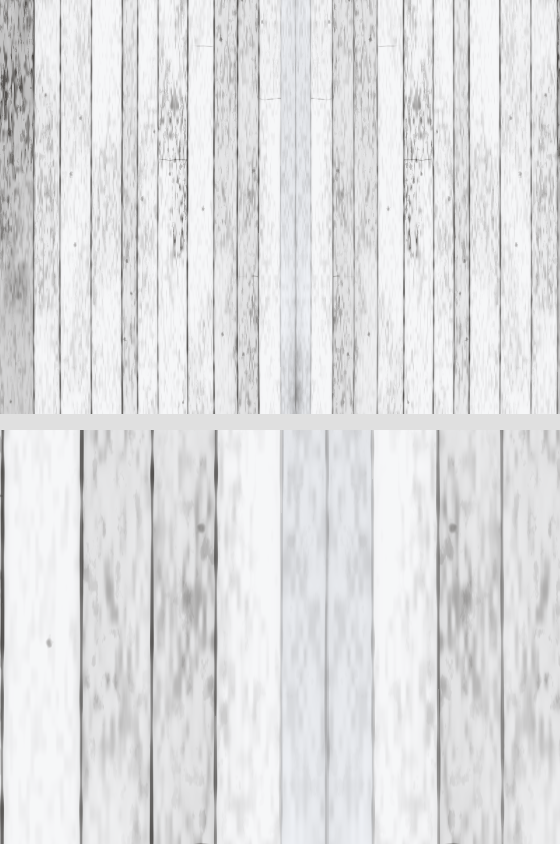
Top, the full canvas; bottom, a detail of the centre.
This texture is drawn by a Shadertoy shader. Its source:

```glsl
// Whitewashed vertical planks, mirrored about a seam right of centre, with grain, wear and knots.

const int BOARDS = 12;
const float MIRROR_X = 0.528;
const vec3 PAINT = vec3(0.965, 0.967, 0.973);
const vec3 BARE_WOOD = vec3(0.34, 0.33, 0.32);
const vec3 SEAM_COLOR = vec3(0.25, 0.24, 0.23);

// Distance of each board's outer edge from the mirror seam
const float EDGE[BOARDS] = float[](0.027, 0.066, 0.104, 0.146, 0.193, 0.246,
                                   0.2825, 0.310, 0.365, 0.4205, 0.4675, 0.560);
// Overall greyness and amount of worn grain on each board
const float GREY[BOARDS] = float[](0.065, 0.005, 0.13, 0.10, 0.035, 0.04,
                                   0.015, 0.11, 0.025, 0.015, 0.055, 0.27);
const float WEAR[BOARDS] = float[](0.10, 0.16, 0.42, 0.32, 0.24, 0.44,
                                   0.20, 0.38, 0.22, 0.16, 0.30, 0.62);

float hash(vec2 p) {
    vec3 q = fract(p.xyx * 0.1031);
    q += dot(q, q.yzx + 33.33);
    return fract((q.x + q.y) * q.z);
}

float noise(vec2 p) {
    vec2 cell = floor(p), f = fract(p);
    f = f * f * (3.0 - 2.0 * f);
    float low = mix(hash(cell), hash(cell + vec2(1, 0)), f.x);
    float high = mix(hash(cell + vec2(0, 1)), hash(cell + vec2(1, 1)), f.x);
    return mix(low, high, f.y);
}

float fbm(vec2 p) {
    float sum = 0.0, amp = 0.5;
    for (int i = 0; i < 4; i++) {
        sum += amp * noise(p);
        p = p * 2.03 + 17.7;
        amp *= 0.5;
    }
    return sum / 0.9375;
}

// Soft bump of 1 at the centre, falling off over the given width
float bump(float x, float center, float width) {
    float t = (x - center) / width;
    return exp(-t * t);
}

// Smooth-edged line of the given half width
float line(float dist, float halfWidth, float pixel) {
    return 1.0 - smoothstep(halfWidth - 0.5 * pixel, halfWidth + pixel, abs(dist));
}

// Darkness of fine fibres, small flakes and soft blotches
float grain(vec2 p, float wear) {
    float streak = fbm(p * vec2(170.0, 20.0));
    float fibre = noise(p * vec2(400.0, 75.0));
    float patches = smoothstep(0.28, 0.72, fbm(p * vec2(20.0, 5.0) + 40.0));
    float worn = smoothstep(0.40, 0.85, 0.55 * streak + 0.45 * fibre);
    float flakes = smoothstep(0.58, 0.76, fbm(p * vec2(230.0, 75.0) + 9.0));
    return wear * (worn * (0.15 + 0.75 * patches) + 0.40 * flakes * patches)
         + 0.06 * (fibre - 0.5) + 0.07 * (patches - 0.5);
}

// Tiny knots and faint cross cracks scattered over one board
float blemishes(vec2 p, float left, float right, float seed, float pixel) {
    float dark = 0.0;
    for (int i = 0; i < 3; i++) {
        vec2 key = vec2(seed, float(i) * 5.3 + 2.0);
        vec2 spot = vec2(mix(left, right, 0.15 + 0.7 * hash(key)), 0.75 * hash(key + 11.0));
        float radius = mix(0.001, 0.0028, hash(key + 23.0));
        float ragged = 0.7 + 0.6 * noise(p * 450.0);
        float knot = length((p - spot) * vec2(1.0, 0.6)) * ragged;
        dark += 0.4 * step(0.5, hash(key + 31.0)) * (1.0 - smoothstep(0.2 * radius, radius + pixel, knot));
        float bend = 0.0025 * (noise(vec2(p.x * 120.0, seed)) - 0.5);
        float crack = line(p.y - 0.75 * hash(key + 47.0) - bend, 0.0005, pixel);
        dark += 0.3 * step(0.8, hash(key + 59.0)) * crack * smoothstep(0.3, 0.8, noise(p * 110.0));
    }
    return dark;
}

void mainImage(out vec4 fragColor, in vec2 fragCoord) {
    vec2 p = fragCoord / iResolution.x;
    float pixel = 1.0 / iResolution.x;
    float side = step(MIRROR_X, p.x);
    float wobble = 0.0016 * (noise(vec2(p.y * 7.0, 3.0)) - 0.5);
    vec2 m = vec2(abs(p.x - MIRROR_X) + wobble, p.y);

    // Find the board and its edges
    int board = 0;
    for (int i = 0; i < BOARDS - 1; i++) board += int(step(EDGE[i], m.x));
    float left = board > 0 ? EDGE[max(board - 1, 0)] : 0.0;
    float right = EDGE[board];
    float id = float(board);

    // Paint, grain and locally heavier wear
    float wear = WEAR[board];
    if (board == 5) wear += 0.40 * bump(p.y, 0.40, 0.14) + 0.15 * bump(p.y, 0.08, 0.08);
    float dark = GREY[board];
    if (board == 11) {
        float bare = bump(p.y, 0.30, 0.09) + 0.4 * bump(p.y, 0.66, 0.10);
        wear += 0.35 * bare;
        dark += 0.32 * bare * smoothstep(0.3, 0.7, fbm(m * vec2(45.0, 14.0)));
    }
    dark += grain(m + vec2(id * 3.17, id * 1.73), wear);
    dark += blemishes(m, left, right, id * 7.0 + 1.0, pixel);
    dark += 0.6 * bump(m.x, 0.0, 0.009) * smoothstep(0.17, 0.05, p.y) * fbm(p * vec2(90.0, 25.0));
    vec3 color = mix(PAINT, BARE_WOOD, clamp(dark, 0.0, 1.0));
    color *= mix(vec3(1.0), vec3(0.985, 0.993, 1.005), step(id, 0.5));

    // Seams with uneven width and depth, and soft shade beside them
    float nearest = min(m.x - left, right - m.x);
    float seamId = m.x - left < right - m.x ? id : id + 1.0;
    float depth = mix(0.55, 0.95, hash(vec2(seamId, side + 4.0))) * (seamId < 1.5 ? 0.4 : 1.0);
    float ragged = noise(vec2(p.y * 60.0, seamId * 9.0 + side));
    color = mix(color, SEAM_COLOR, depth * (0.45 + 0.5 * ragged) * line(nearest, 0.0004 + 0.0006 * ragged, pixel));
    color *= 1.0 - 0.07 * depth * bump(nearest, 0.0, 0.003);

    fragColor = vec4(color, 1.0);
}
```
